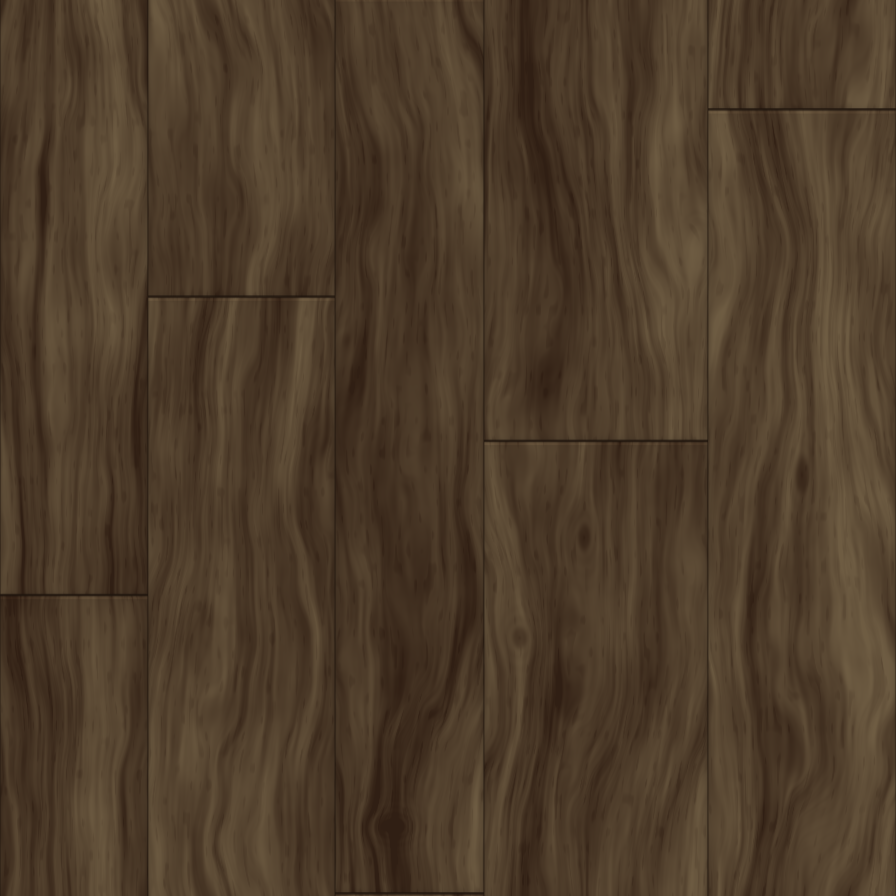
Give the GLSL for this texture, as a Shadertoy shader.

```glsl
// Dark walnut floor: five columns of uneven width, each a full-length plank with
// a staggered end joint. Grain is stretched noise over a warped cross-plank
// coordinate that bends around knots; thin grooves separate the boards.

const int PLANKS = 5;
const float EDGES[6] = float[6](0.0, 0.165, 0.374, 0.540, 0.790, 1.0);
const float JOINTS[5] = float[5](0.336, 0.669, 0.003, 0.508, 0.878);
const float TONES[5] = float[5](-0.09, 0.0, -0.01, 0.02, 0.06);

// Knots: centre, then radii
const int KNOTS = 7;
const vec4 KNOT[7] = vec4[7](
    vec4(0.652, 0.400, 0.009, 0.020), vec4(0.580, 0.288, 0.011, 0.016),
    vec4(0.635, 0.235, 0.022, 0.055), vec4(0.440, 0.078, 0.015, 0.010),
    vec4(0.895, 0.470, 0.010, 0.028), vec4(0.230, 0.280, 0.030, 0.060),
    vec4(0.760, 0.790, 0.032, 0.075));

const vec3 DARK_WOOD = vec3(0.19, 0.122, 0.077);
const vec3 LIGHT_WOOD = vec3(0.43, 0.36, 0.26);
const vec3 GROOVE = vec3(0.12, 0.08, 0.05);

float hash(vec2 p) {
    vec3 q = fract(p.xyx * vec3(0.1031, 0.1030, 0.0973));
    q += dot(q, q.yzx + 33.33);
    return fract((q.x + q.y) * q.z);
}

float noise(vec2 p) {
    vec2 cell = floor(p), f = fract(p);
    f = f * f * (3.0 - 2.0 * f);
    return mix(mix(hash(cell), hash(cell + vec2(1, 0)), f.x),
               mix(hash(cell + vec2(0, 1)), hash(cell + vec2(1, 1)), f.x), f.y);
}

float fbm(vec2 p) {
    float sum = 0.0, amp = 0.533;
    for (int i = 0; i < 4; i++) {
        sum += amp * noise(p);
        p = p * 2.03 + 11.7;
        amp *= 0.5;
    }
    return sum;
}

int plankAt(float x) {
    int id = 0;
    for (int i = 1; i < PLANKS; i++) id += int(step(EDGES[i], x));
    return id;
}

// x: sideways bend of the grain, y: change of tone
vec2 knotEffect(vec2 uv, int id) {
    vec2 effect = vec2(0.0);
    for (int i = 0; i < KNOTS; i++) {
        vec4 k = KNOT[i];
        if (plankAt(k.x) != id) continue;
        vec2 d = uv - k.xy;
        float r = length(d / k.zw);
        float depth = 0.6 * exp(-k.z * 32.0);
        effect.x -= 0.9 * d.x * exp(-0.35 * r * r);
        effect.y -= depth * exp(-2.5 * r * r);
        effect.y += 0.07 * sin(r * 8.0) * exp(-0.8 * r);
    }
    return effect;
}

// Brightness of the wood; along runs from the end joint up the plank
float woodTone(vec2 uv, float along, int id) {
    vec2 seed = vec2(37.0, 19.0) * float(id + 1);
    vec2 knot = knotEffect(uv, id);
    float warp = fbm(vec2(uv.x * 6.0, along * 2.6) + seed) - 0.5;
    float across = uv.x + knot.x + 0.16 * warp;

    float broad = fbm(vec2(across * 15.0, along * 1.7) + seed) - 0.5;
    float rings = fbm(vec2(across * 75.0, along * 3.0) + seed) - 0.5;
    float streak = smoothstep(0.62, 0.92, noise(vec2(across * 52.0, along * 3.0) - seed));
    float fibre = noise(vec2((uv.x + across) * 120.0, along * 16.0) + seed) - 0.5;
    float pores = smoothstep(0.7, 0.95, noise(vec2((uv.x + across) * 170.0, along * 55.0) - seed));
    float mottle = fbm(uv * vec2(22.0, 14.0) + seed) - 0.5;

    return 0.53 + TONES[id] + knot.y + 0.95 * broad + 0.75 * rings
         + 0.25 * fibre + 0.3 * mottle - 0.17 * streak - 0.12 * pores;
}

float lineMask(float dist, float halfWidth, float pixel) {
    return 1.0 - smoothstep(halfWidth - pixel, halfWidth + pixel, dist);
}

void mainImage(out vec4 fragColor, in vec2 fragCoord) {
    vec2 uv = fragCoord / iResolution.xy;
    float pixel = 0.75 / iResolution.y;
    int id = plankAt(uv.x);
    float along = fract(uv.y - JOINTS[id]);

    // Wood
    float tone = clamp(woodTone(uv, along, id), 0.0, 1.0);
    vec3 color = mix(DARK_WOOD, LIGHT_WOOD, tone);

    // Worn bevel just below each joint, then the grooves
    float side = min(uv.x - EDGES[id], EDGES[id + 1] - uv.x);
    float end = min(along, 1.0 - along);
    color *= 1.0 + 0.13 * lineMask(abs(1.0 - along - 0.0035), 0.0012, pixel);
    color *= 1.0 - 0.12 * exp(-min(side, end) * 300.0);
    color = mix(color, GROOVE, 0.5 * lineMask(side, 0.0008, pixel));
    color = mix(color, GROOVE, 0.75 * lineMask(end, 0.0013, pixel));

    fragColor = vec4(color, 1.0);
}
```
